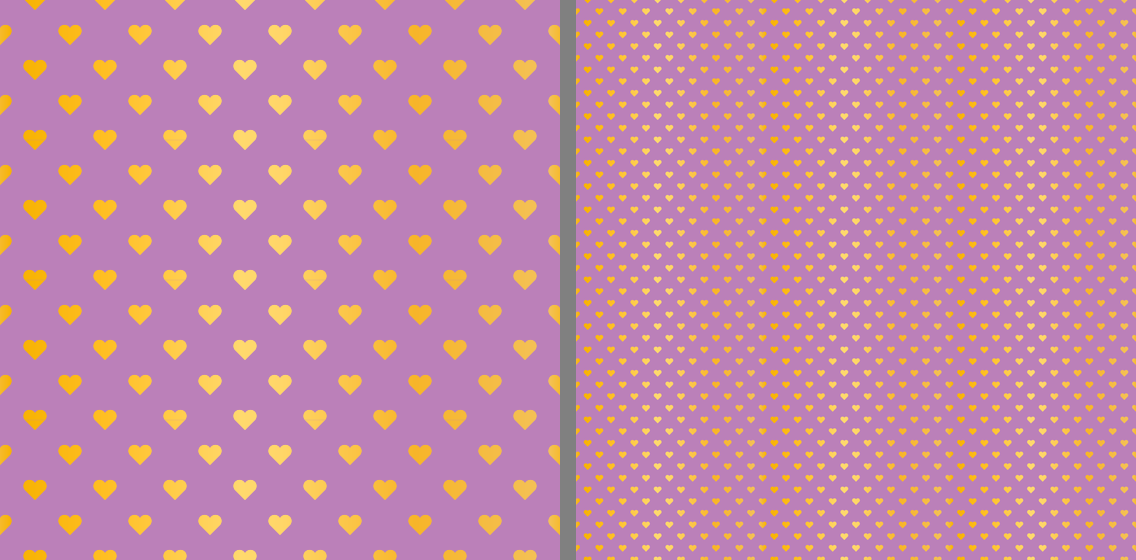
Left: one tile. Right: repeated 3 by 3.
A Shadertoy shader for this pattern:

```glsl
// Staggered gold hearts on mauve, with a metallic sheen running across the canvas.

const float CELL = 96.0;   // heart units per repeat
const float REPEATS = 8.0; // repeats across and down

// Signed distance to a heart 32 wide and 28 tall, centred on its bounds
float heartDistance(vec2 p) {
    vec2 q = vec2(abs(p.x), p.y + 14.0);
    float lobe = length(q - vec2(7.5, 19.5)) - 8.5;
    float side = (q.x - q.y) * 0.7071;
    float cap = dot(q - 13.5, vec2(0.433, 0.901));
    return min(lobe, max(side, cap));
}

float ramp(float a, float b, float x) {
    return clamp((x - a) / (b - a), 0.0, 1.0);
}

// Horizontal gold gradient that wraps around the canvas edge
vec3 goldSheen(float x) {
    float t = fract(x - 0.02);
    vec3 deepGold = vec3(0.97, 0.70, 0.01);
    vec3 c = mix(deepGold, vec3(1.0, 0.75, 0.14), ramp(0.02, 0.17, t));
    c = mix(c, vec3(1.0, 0.85, 0.43), ramp(0.17, 0.41, t));
    c = mix(c, vec3(1.0, 0.84, 0.41), ramp(0.41, 0.48, t));
    c = mix(c, vec3(0.97, 0.71, 0.16), ramp(0.48, 0.72, t));
    c = mix(c, vec3(0.955, 0.76, 0.35), ramp(0.72, 0.96, t));
    return mix(c, deepGold, ramp(0.96, 1.0, t));
}

void mainImage(out vec4 fragColor, in vec2 fragCoord) {
    vec2 uv = fragCoord / iResolution.xy;
    vec2 p = uv * REPEATS;
    float pixel = CELL * REPEATS / iResolution.y;

    // Two interleaved lattices of hearts
    vec2 evenRow = fract(p + vec2(0.0, 0.5)) - 0.5;
    vec2 oddRow = fract(p + vec2(0.5, 0.0)) - 0.5;
    float d = min(heartDistance(evenRow * CELL), heartDistance(oddRow * CELL));
    float heart = 1.0 - smoothstep(-0.5 * pixel, 0.5 * pixel, d);

    // Faint hairline across alternate hearts, kept clear of the canvas edge
    float jointDistance = abs(mod(p.y + 1.0, 2.0) - 1.0) * CELL;
    float joint = 1.0 - smoothstep(0.0, 0.5 + 0.5 * pixel, jointDistance);
    joint *= 1.0 - mod(floor(p.x), 2.0);
    joint *= step(1.0, p.y) * step(p.y, REPEATS - 1.0);

    vec3 mauve = vec3(0.735, 0.50, 0.725);
    vec3 gold = mix(goldSheen(uv.x), mauve, 0.25 * joint);
    fragColor = vec4(mix(mauve, gold, heart), 1.0);
}
```
